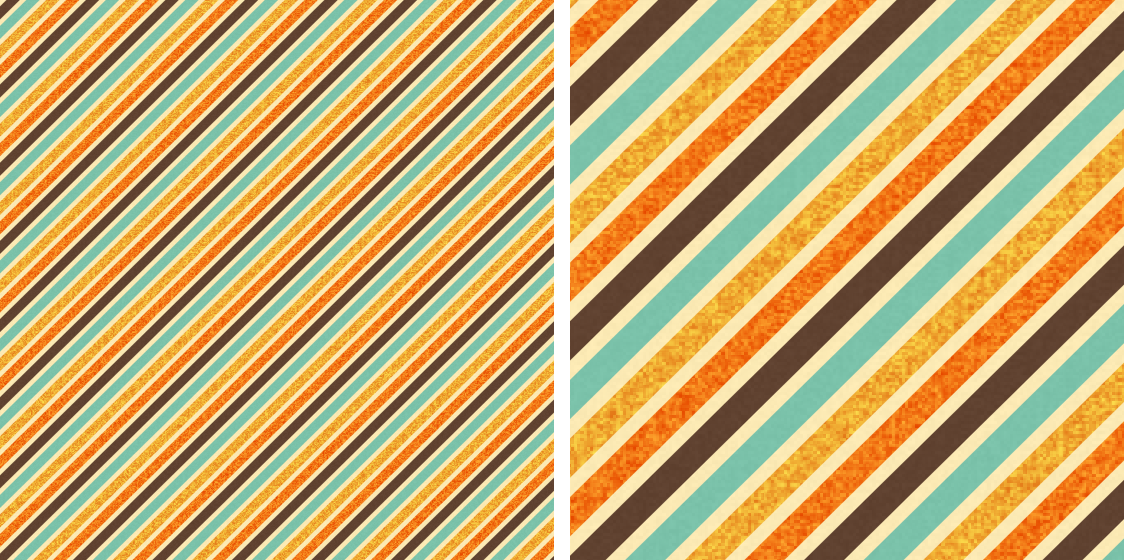
Left: the whole. Right: its middle third, enlarged.
Reproduce this pattern procedurally as a Shadertoy shader.

```glsl
// Retro diagonal stripes: brown, teal, gold and orange bands on cream.
// One phase across the slanted bands picks the colour and the distance to
// the band's edge; hashed grain speckles the two warm bands.

#define REPEATS vec2(7.046, 7.164)  // colour cycles per canvas height, x and y
#define PHASE 0.165                 // brown band centre at the top left
#define BAND_WIDTH 0.67             // share of each quarter cycle
#define GRAIN_FINE 512.0            // speckles per canvas height
#define GRAIN_SOFT 320.0
#define WARM_GRAIN vec3(0.10, 0.42, 0.22)
#define FLAT_GRAIN 0.035
#define CREAM vec3(0.985, 0.915, 0.705)

float hash(vec2 p) {
    return fract(sin(dot(p, vec2(127.1, 311.7))) * 43758.5453);
}

float valueNoise(vec2 p) {
    vec2 cell = floor(p);
    vec2 f = fract(p);
    f = f * f * (3.0 - 2.0 * f);
    float low = mix(hash(cell), hash(cell + vec2(1.0, 0.0)), f.x);
    float high = mix(hash(cell + vec2(0.0, 1.0)), hash(cell + vec2(1.0)), f.x);
    return mix(low, high, f.y);
}

// Zero-centred mix of crisp and soft speckle
float grainAt(vec2 p) {
    float crisp = hash(floor(p * GRAIN_FINE));
    float soft = valueNoise(p * GRAIN_SOFT + 17.0);
    return 0.5 * (crisp + soft) - 0.5;
}

vec3 bandColour(float index, float grain) {
    if (index < 0.5) return vec3(0.375, 0.258, 0.188) + grain * FLAT_GRAIN;
    if (index < 1.5) return vec3(0.480, 0.760, 0.665) + grain * FLAT_GRAIN;
    vec3 warm = index < 2.5 ? vec3(0.940, 0.668, 0.195)
                            : vec3(0.950, 0.475, 0.090);
    return warm + grain * WARM_GRAIN;
}

void mainImage(out vec4 fragColor, in vec2 fragCoord) {
    vec2 p = fragCoord / iResolution.y;

    // Four bands per cycle, counted from the top left corner
    float bands = 4.0 * (dot(vec2(p.x, 1.0 - p.y), REPEATS) - PHASE);
    float index = mod(floor(bands + 0.5), 4.0);
    float edge = abs(fract(bands + 0.5) - 0.5) - 0.5 * BAND_WIDTH;

    // Edge softness of about one pixel, measured in bands
    float pixel = 4.0 * length(REPEATS) / iResolution.y;
    float cover = 1.0 - smoothstep(-0.7 * pixel, 0.7 * pixel, edge);

    float grain = grainAt(p);
    vec3 ground = CREAM + grain * FLAT_GRAIN;
    vec3 colour = mix(ground, bandColour(index, grain), cover);
    fragColor = vec4(clamp(colour, 0.0, 1.0), 1.0);
}
```
